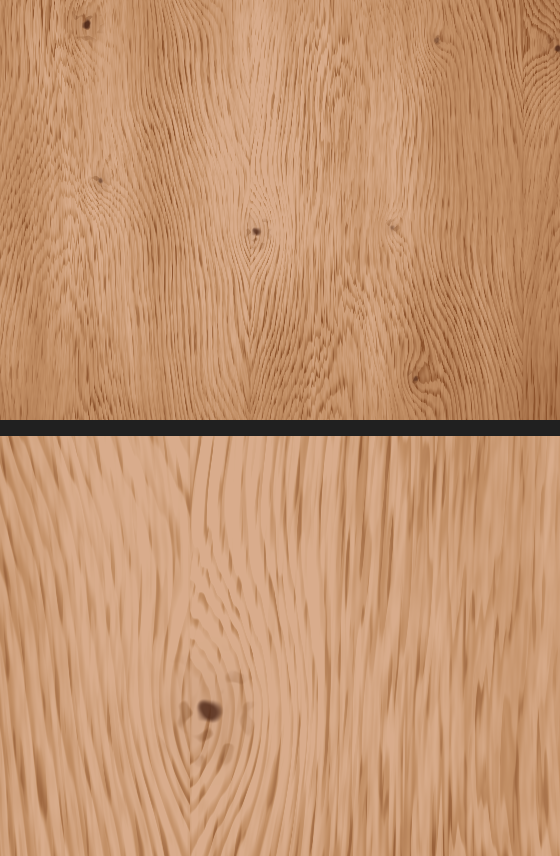
Top, the full canvas; bottom, a detail of the centre.
A WebGL 2 fragment shader for this texture:

```glsl
#version 300 es
precision highp float;

uniform vec2 u_resolution;
out vec4 fragColor;

const vec3 DARK_GRAIN = vec3(0.60, 0.38, 0.225);
const vec3 HONEY = vec3(0.76, 0.56, 0.395);
const vec3 PALE = vec3(0.845, 0.67, 0.54);
const vec3 KNOT_BROWN = vec3(0.30, 0.15, 0.09);
const float BOARD_WIDTH = 0.65;
const float BOARD_SHIFT = 0.055;
const float KNOT_CELL = 0.38;

vec2 hash2(vec2 p) {
    vec3 q = fract(p.xyx * vec3(0.1031, 0.1030, 0.0973));
    q += dot(q, q.yzx + 33.33);
    return fract((q.xx + q.yz) * q.zy);
}

vec2 gradientAt(vec2 cell) {
    float angle = 6.2832 * hash2(cell + 57.0).x;
    return vec2(cos(angle), sin(angle));
}

float gradientNoise(vec2 p) {
    vec2 i = floor(p), f = p - i;
    vec2 w = f * f * f * (f * (f * 6.0 - 15.0) + 10.0);
    vec2 e = vec2(1.0, 0.0);
    float low = mix(dot(gradientAt(i), f), dot(gradientAt(i + e), f - e), w.x);
    float high = mix(dot(gradientAt(i + e.yx), f - e.yx), dot(gradientAt(i + 1.0), f - 1.0), w.x);
    return mix(low, high, w.y);
}

// Returns ring bulge, sideways fibre push, dark core and surrounding stain.
vec4 knotField(vec2 p, float pixel) {
    vec4 field = vec4(0.0);
    vec2 home = floor(p / KNOT_CELL);
    float ragged = gradientNoise(p * 70.0);
    float specks = gradientNoise(p * 60.0 + 9.0);
    for (int j = -1; j <= 1; j++) {
        for (int i = -1; i <= 1; i++) {
            vec2 cell = home + vec2(i, j);
            vec2 chance = hash2(cell + 11.0);
            if (chance.x < 0.3) continue;
            vec2 d = p - (cell + 0.15 + 0.7 * hash2(cell + 31.0)) * KNOT_CELL;
            float size = mix(0.45, 1.0, chance.y);
            float reach = 0.075 * size;
            float bulge = exp(-dot(d * vec2(1.0, 0.75), d * vec2(1.0, 0.75)) / (reach * reach));
            float r = length(d * vec2(1.0, 0.85)) + 0.006 * ragged;
            float eye = 0.009 * size;
            float core = 1.0 - smoothstep(eye - 0.002 - pixel, eye + 0.001 + pixel, r);
            float halo = 1.0 - smoothstep(0.014 * size, 0.055 * size, r);
            field.x += 0.078 * size * bulge;
            field.y -= d.x * 0.6 * bulge;
            field.z = max(field.z, core * mix(0.45, 1.0, chance.y));
            field.w = max(field.w, halo * (0.25 + 0.75 * smoothstep(0.15, 0.32, specks)));
        }
    }
    return field;
}

// Arched growth layers, steep at the sides and pointed in the middle.
float ringDistance(vec2 p, float across, float seed) {
    float arch = sqrt(across * across + 0.0016) + 0.15 * p.y;
    float sway = 0.095 * gradientNoise(p * vec2(3.2, 1.9) + seed);
    float wobble = 0.021 * gradientNoise(p * vec2(10.0, 5.0) + seed);
    return arch + sway + wobble;
}

// Sharp onset, quick fade within each growth layer.
float earlyWood(float phase) {
    float f = fract(phase);
    return smoothstep(0.0, 0.14, f) * (1.0 - smoothstep(0.18, 0.62, f));
}

// Thin dark streaks that run along the fibres.
float pores(float fibre, float y) {
    float dashes = gradientNoise(vec2(fibre * 215.0, y * 14.0));
    float breaks = gradientNoise(vec2(fibre * 290.0, y * 36.0) + 80.0);
    return smoothstep(0.06, 0.34, dashes + 0.35 * breaks);
}

vec3 woodColor(float tone) {
    vec3 lower = mix(DARK_GRAIN, HONEY, clamp(tone / 0.68, -0.3, 1.0));
    return mix(lower, PALE, clamp((tone - 0.68) / 0.36, 0.0, 1.05));
}

void main() {
    vec2 p = gl_FragCoord.xy / u_resolution.y;
    vec2 uv = gl_FragCoord.xy / u_resolution;
    float pixel = 1.0 / u_resolution.y;

    // Boards
    float boardPos = (p.x + BOARD_SHIFT) / BOARD_WIDTH;
    float board = floor(boardPos);
    float seed = board * 17.0 + 5.0;
    float across = (boardPos - board) * BOARD_WIDTH - 0.22 - 0.05 * gradientNoise(vec2(p.y * 1.8, seed));
    float seamDistance = abs(boardPos - round(boardPos)) * BOARD_WIDTH;
    float seam = 1.0 - smoothstep(0.0005, 0.002 + pixel, seamDistance);

    // Fibres and growth rings
    vec4 knot = knotField(p, pixel);
    float fibre = p.x + knot.y + 0.03 * gradientNoise(p * vec2(2.5, 1.5) + seed)
        + 0.09 * p.y * clamp(across * 4.0, -1.0, 1.0);
    float heart = exp(-across * across * 70.0);
    float serration = mix(0.0035, 0.011, heart) * gradientNoise(vec2(fibre * 150.0, p.y * 8.0));
    float ring = ringDistance(p, across, seed) + knot.x + serration;
    float early = earlyWood(ring * 72.0 + 0.7 * gradientNoise(vec2(ring * 26.0, seed)));
    float strength = clamp(0.65 + 1.1 * gradientNoise(p * vec2(6.0, 2.5) + 40.0), 0.15, 1.2);

    // Tone
    float tone = 1.04 + 0.04 * (hash2(vec2(seed, 3.0)).x - 0.5);
    tone -= 0.44 * early * strength;
    tone -= pores(fibre, p.y) * mix(0.12, 0.52, early) * (0.5 + 0.6 * strength);
    tone += 0.17 * gradientNoise(vec2(fibre * 42.0, p.y * 1.6));
    tone += 0.14 * gradientNoise(vec2(fibre * 250.0, p.y * 30.0) + 21.0);
    tone += 0.24 * gradientNoise(p * vec2(4.0, 1.6) + 70.0);
    tone += 0.16 * gradientNoise(p * vec2(9.0, 3.0) + 15.0);
    vec2 fromLight = (uv - vec2(0.44, 0.58)) * vec2(1.2, 0.9);
    tone -= 0.95 * dot(fromLight, fromLight) + 0.13 * seam + 0.36 * knot.w;

    vec3 color = woodColor(tone);
    color = mix(color, KNOT_BROWN, clamp(0.85 * knot.z + 0.15 * knot.w, 0.0, 0.9));
    fragColor = vec4(color, 1.0);
}
```
